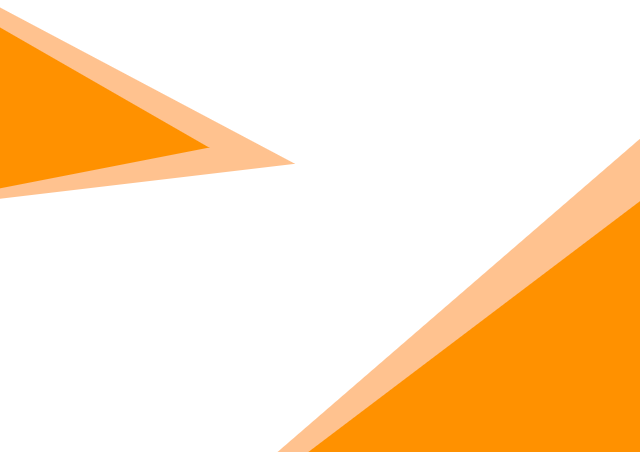
Give the GLSL for this background, as a WebGL 2 fragment shader.

```glsl
#version 300 es
precision highp float;
// Flat white background with layered orange wedges at the left and lower right.

uniform vec2 u_resolution;
out vec4 fragColor;

// Signed distance to the line a-b in canvas heights, positive on its right side.
float edgeDistance(vec2 uv, vec2 a, vec2 b) {
    vec2 aspect = vec2(u_resolution.x / u_resolution.y, 1.0);
    vec2 along = normalize((b - a) * aspect);
    return dot((uv - a) * aspect, vec2(along.y, -along.x));
}

// Wedge opening to the left, bounded by two lines that meet at the tip.
float wedgeDistance(vec2 uv, float top, vec2 tip, float bottom) {
    return min(edgeDistance(uv, vec2(0.0, top), tip),
               edgeDistance(uv, tip, vec2(0.0, bottom)));
}

// Coverage with a one-pixel smooth edge.
float coverage(float inside) {
    return clamp(inside * u_resolution.y + 0.5, 0.0, 1.0);
}

void main() {
    vec2 uv = gl_FragCoord.xy / u_resolution;
    vec3 white = vec3(1.0);
    vec3 peach = vec3(1.0, 0.76, 0.56);
    vec3 orange = vec3(1.0, 0.57, 0.0);

    // Pale outer shapes
    float outerLeft = wedgeDistance(uv, 0.9835, vec2(0.461, 0.6376), 0.5603);
    float outerRight = edgeDistance(uv, vec2(0.4336, 0.0), vec2(1.0, 0.693));
    vec3 color = mix(white, peach, coverage(max(outerLeft, outerRight)));

    // Saturated inner shapes
    float innerLeft = wedgeDistance(uv, 0.9393, vec2(0.3268, 0.6735), 0.5833);
    float innerRight = edgeDistance(uv, vec2(0.4818, 0.0), vec2(1.0, 0.555));
    color = mix(color, orange, coverage(max(innerLeft, innerRight)));

    fragColor = vec4(color, 1.0);
}
```
